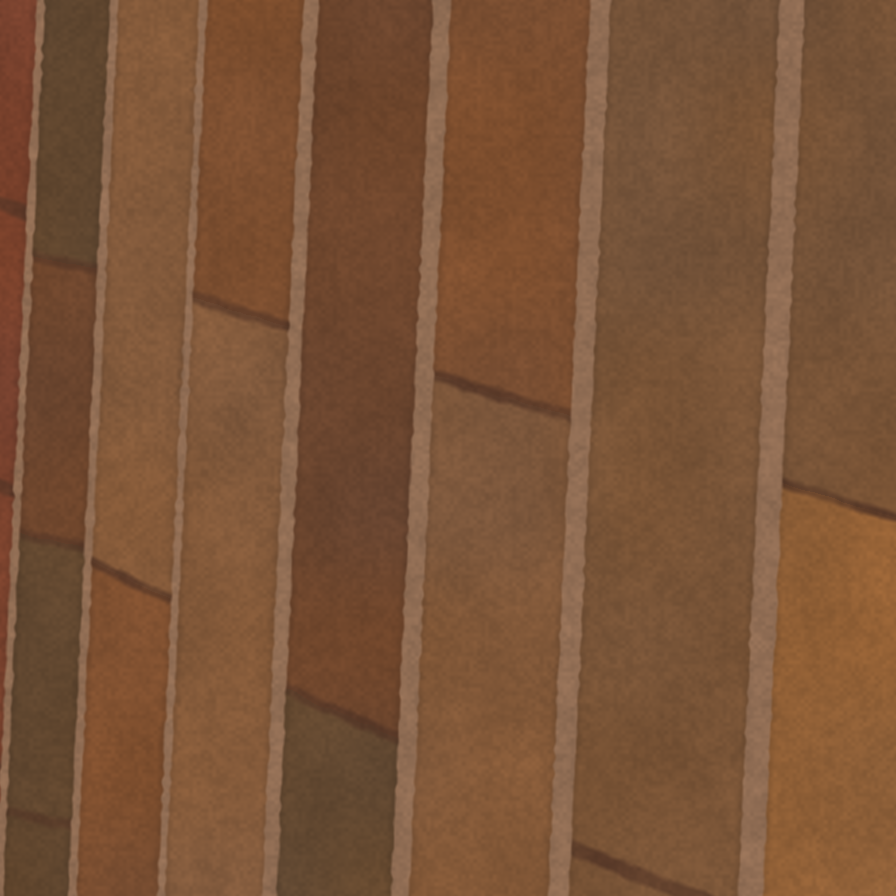
Write a WebGL 2 fragment shader that draws this texture.

```glsl
#version 300 es
precision highp float;
// Tall staggered clay bricks receding to the left, with pale upright mortar and dark cross joints.
uniform vec2 u_resolution;
out vec4 outColor;

// Perspective: column edges lie on a geometric series
const float LEAN = 0.047;
const float VANISH_X = -0.3646;
const float FIRST_EDGE = 0.3867;
const float GROWTH = 1.212;
// Joints
const float MORTAR_HALF = 0.056;      // share of a column
const float JOINT_HALF = 0.0065;
const float EDGE_SOFT = 0.0022;
const float FAR_PITCH = 0.31;
const float NEAR_PITCH = 1.2;
// Wear
const float GRAIN = 0.075;
const float BLOTCH = 0.09;
const float BRICK_JITTER = 0.04;

const vec3 MORTAR = vec3(0.57, 0.43, 0.33);
const vec3 JOINT = vec3(0.33, 0.21, 0.15);
const vec3 CLAY[7] = vec3[7](
    vec3(0.51, 0.35, 0.23),   // tan
    vec3(0.49, 0.31, 0.19),   // rust
    vec3(0.47, 0.33, 0.22),   // olive
    vec3(0.43, 0.275, 0.18),  // umber
    vec3(0.57, 0.38, 0.22),   // ochre
    vec3(0.48, 0.26, 0.18),   // red
    vec3(0.38, 0.28, 0.19));  // smoke
// Clay of the upper and lower brick in each column, left to right
const int UPPER[8] = int[8](5, 6, 0, 1, 3, 1, 2, 2);
const int LOWER[8] = int[8](5, 3, 1, 0, 6, 0, 2, 4);

float hash(vec2 p) {
    return fract(sin(dot(p, vec2(127.1, 311.7))) * 43758.5453);
}

float noise(vec2 p) {
    vec2 i = floor(p), f = fract(p);
    f = f * f * (3.0 - 2.0 * f);
    return mix(mix(hash(i), hash(i + vec2(1, 0)), f.x),
               mix(hash(i + vec2(0, 1)), hash(i + vec2(1, 1)), f.x), f.y);
}

float fbm(vec2 p) {
    float sum = 0.0, amp = 0.5;
    for (int i = 0; i < 4; i++) {
        sum += amp * noise(p);
        p = p * 2.03 + 17.3;
        amp *= 0.5;
    }
    return sum;
}

// Depth below the top edge of the main cross joint of column k
float jointDepth(float k, float across) {
    float odd = mod(k, 2.0);
    float e = k - 1.0;
    float evenDepth = 0.293 + 0.0182 * k + 0.0047 * k * k;
    float oddDepth = 0.648 + 0.065 * e + 0.0046 * e * e;
    float slope = 0.018 + 0.009 * k + 0.018 * odd;
    return mix(evenDepth, oddDepth, odd) + slope * (across - 0.5);
}

void main() {
    vec2 p = gl_FragCoord.xy / u_resolution;

    // Column coordinate
    float reach = max(p.x - LEAN * (p.y - 0.5) - VANISH_X, 0.01);
    float c = log(reach / FIRST_EDGE) / log(GROWTH);
    float k = floor(c);
    float columnWidth = reach * log(GROWTH);

    // Brick within the column
    float pitch = k < 1.0 ? FAR_PITCH : NEAR_PITCH;
    float wobble = (noise(p * 70.0) - 0.5) * 0.004;
    float q = (1.0 - p.y - jointDepth(k, c - k) + wobble) / pitch;
    float row = floor(q) + 1.0;
    int column = clamp(int(k) + 1, 0, 7);
    int tone = row == 1.0 ? LOWER[column] : UPPER[column];
    vec3 color = CLAY[tone];
    color *= 1.0 + BRICK_JITTER * (hash(vec2(k + 3.0, row)) - 0.5);

    // Cloudy clay surface
    float cloud = fbm(p * vec2(14.0, 9.0) + k * 3.7) - 0.47;
    color *= 1.0 + BLOTCH * 2.0 * cloud;
    color += vec3(0.012, 0.0, -0.012) * (noise(p * 7.0 + 5.0) - 0.5) * 2.0;

    // Dark sloping cross joint, uneven in strength
    float jointSeed = hash(vec2(k + 7.0, 2.0));
    float jointDist = abs(q - floor(q + 0.5)) * pitch;
    float jointHalf = JOINT_HALF * (0.85 + 0.5 * jointSeed);
    float joint = 1.0 - smoothstep(jointHalf - 0.004, jointHalf + 0.004, jointDist);
    color = mix(color, JOINT, joint * (0.5 + 0.4 * noise(vec2(c * 4.0, k))));

    // Pale upright mortar with a rough edge and a faint shadow
    float line = floor(c + 0.5);
    float mortarDist = abs(c - line) * columnWidth;
    float width = MORTAR_HALF * (0.85 + 0.3 * hash(vec2(line + 11.0, 5.0)));
    width *= line == 2.0 ? 0.75 : 1.0;
    float rough = (noise(p * vec2(60.0, 110.0)) - 0.5) * 0.003;
    float rim = mortarDist - width * columnWidth + rough;
    color *= 1.0 - 0.08 * (1.0 - smoothstep(0.0, 0.008, rim));
    float mortar = 1.0 - smoothstep(-EDGE_SOFT, EDGE_SOFT, rim);
    vec3 mortarColor = MORTAR * (0.94 + 0.12 * fbm(p * vec2(30.0, 40.0)));
    color = mix(color, mortarColor, mortar);

    // Fine grain over everything
    float grain = 0.6 * noise(p * 230.0) + 0.4 * noise(p * 110.0 + 9.0) - 0.5;
    color *= 1.0 + GRAIN * 2.0 * grain;
    outColor = vec4(color, 1.0);
}
```
